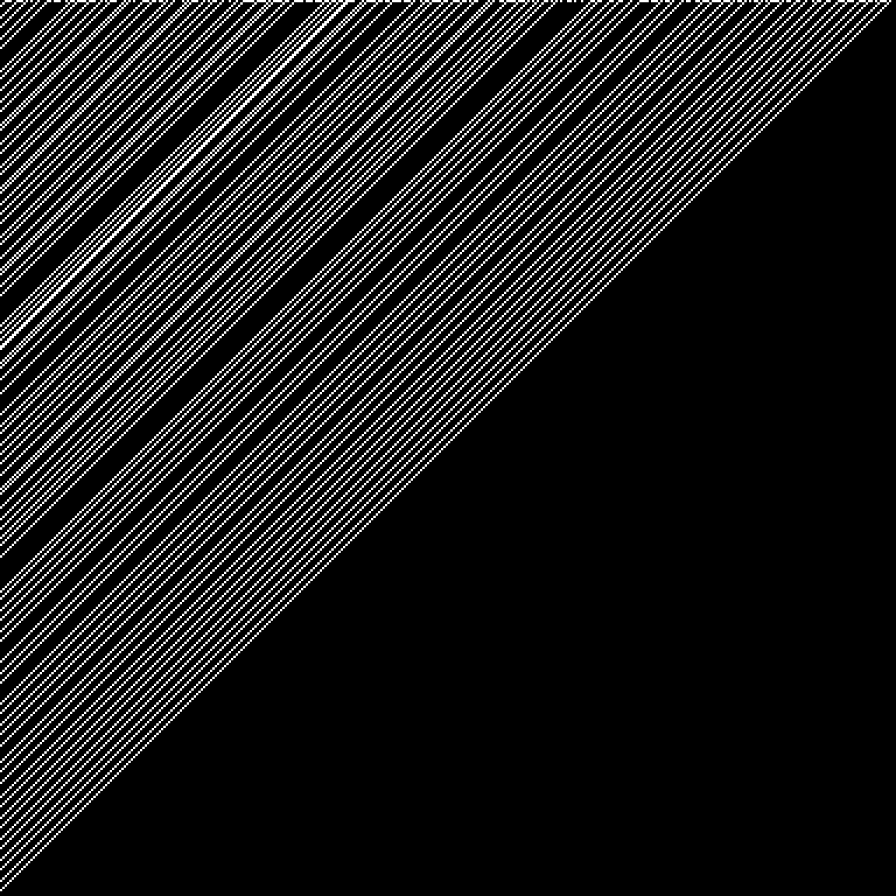
This pattern is drawn by a WebGL 1 fragment shader. Its source:

```glsl
precision highp float;
// Cellular automaton: a random top row whose run starts drift left, tracing thin diagonals.
uniform vec2 u_resolution;

float hash(float n) {
    return fract(sin(n * 12.9898) * 43758.5453);
}

float within(float v, float lo, float hi) {
    return step(lo, v) * step(v, hi);
}

// Dark bands where a diagonal is missing
float quietBand(float i) {
    float band = within(i, 22.0, 28.0) + within(i, 129.0, 136.0);
    band += within(i, 170.0, 176.0) + within(i, 240.0, 250.0);
    band += within(i, 277.0, 280.0) + within(i, 294.0, 298.0);
    band += within(i, 321.0, 324.0);
    return min(band, 1.0);
}

// One run start per slot: an even rhythm at the far end, scattered nearer the corner
float runStart(float i) {
    float slot = floor((381.0 - i) / 4.45 + 0.5);
    float place = 381.0 - 4.45 * slot;
    place -= 1.8 * within(place, 327.0, 337.0);
    place += (hash(slot + 1.0) - 0.5) * 3.0 * step(place, 256.0);
    float start = 1.0 - step(0.5, abs(i - floor(place + 0.5)));
    float tight = 1.0 - step(0.5, abs(mod(i, 3.0) - 1.0));
    start = mix(start, tight, within(i, 137.0, 148.0));
    return start * (1.0 - quietBand(i)) * within(i, 0.0, 381.0);
}

// Top row: each run start is followed by a random fill
float seedCell(float i) {
    float fill = step(0.35, hash(i + 7.0)) * (1.0 - runStart(i + 1.0));
    return max(runStart(i), fill * step(i, 381.0));
}

// Below the top row only the run starts survive, one cell further left each row
float automaton(vec2 cell) {
    return cell.y < 0.5 ? seedCell(cell.x) : runStart(cell.x + cell.y);
}

void main() {
    // Average a grid of samples per pixel to smooth cell borders
    float light = 0.0;
    for (int j = 0; j < 4; j++) {
        for (int i = 0; i < 4; i++) {
            vec2 offset = (vec2(float(i), float(j)) - 1.5) * 0.25;
            vec2 uv = (gl_FragCoord.xy + offset) / u_resolution;
            light += automaton(floor(vec2(uv.x, 1.0 - uv.y) * 384.0));
        }
    }
    gl_FragColor = vec4(vec3(light / 16.0), 1.0);
}
```
